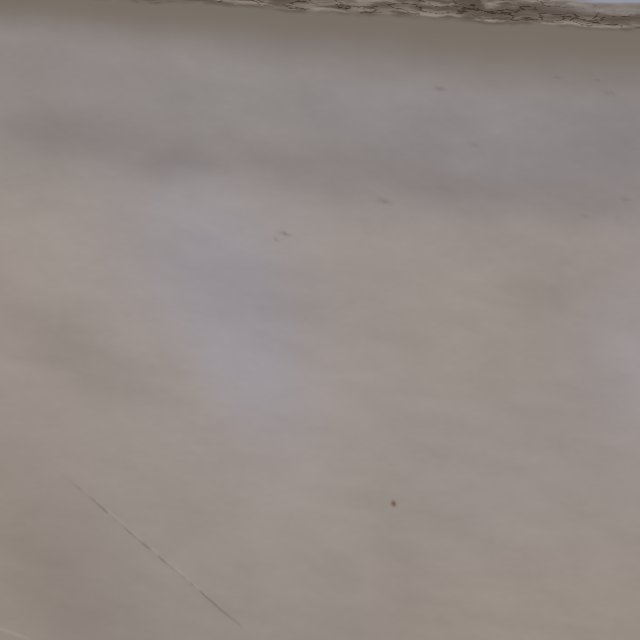
Give the GLSL for this texture, as a three.js fragment shader.

```glsl
varying vec2 vUv;

float hash(vec2 p) {
  return fract(sin(dot(p, vec2(127.1, 311.7))) * 43758.5453);
}

float noise(vec2 p) {
  vec2 i = floor(p), f = fract(p);
  f = f * f * (3.0 - 2.0 * f);
  return mix(mix(hash(i), hash(i + vec2(1.0, 0.0)), f.x),
             mix(hash(i + vec2(0.0, 1.0)), hash(i + 1.0), f.x), f.y);
}

float fbm(vec2 p) {
  float sum = 0.0, amp = 0.5;
  for (int i = 0; i < 5; i++) {
    sum += amp * noise(p);
    p = mat2(0.96, 0.28, -0.28, 0.96) * p * 2.03 + 7.3;
    amp *= 0.5;
  }
  return sum / 0.97;
}

// Soft elliptical patch, tilted by an angle
float patchMask(vec2 p, vec2 center, vec2 radius, float angle) {
  vec2 d = p - center;
  float c = cos(angle), s = sin(angle);
  d = vec2(c * d.x + s * d.y, c * d.y - s * d.x) / radius;
  return exp(-dot(d, d));
}

// Broad stains and faint trowel streaks running gently downhill
vec3 plaster(vec2 p) {
  vec2 q = vec2(p.x - 0.2 * p.y, p.y + 0.2 * p.x);
  vec2 warped = p + 0.07 * (vec2(fbm(p * 5.0), fbm(p * 5.0 + 31.0)) - 0.5);
  vec3 color = mix(vec3(0.585, 0.547, 0.52), vec3(0.608, 0.57, 0.547), smoothstep(0.0, 0.35, p.y));
  color = mix(color, vec3(0.565, 0.537, 0.525), smoothstep(0.62, 0.85, p.y));

  float haze = patchMask(warped, vec2(0.4, 0.46), vec2(0.085, 0.17), 0.3);
  haze += 0.7 * patchMask(warped, vec2(0.31, 0.6), vec2(0.13, 0.14), 0.5);
  haze += 0.7 * patchMask(warped, vec2(1.0, 0.46), vec2(0.1, 0.15), 0.0);
  color = mix(color, vec3(0.605, 0.582, 0.6), min(haze, 1.0) * 0.95);
  color = mix(color, vec3(0.542, 0.52, 0.53), 0.9 * patchMask(warped, vec2(0.98, 0.77), vec2(0.45, 0.13), -0.1));

  float shade = patchMask(warped, vec2(0.28, 0.745), vec2(0.07, 0.03), 0.1);
  shade += 0.8 * patchMask(warped, vec2(0.6, 0.72), vec2(0.5, 0.04), -0.12);
  shade += 0.7 * patchMask(warped, vec2(0.08, 0.8), vec2(0.14, 0.03), 0.0);
  shade += 0.9 * patchMask(warped, vec2(0.1, 0.46), vec2(0.2, 0.05), -0.4);
  shade += 0.6 * patchMask(warped, vec2(0.88, 0.545), vec2(0.06, 0.025), 0.0);
  shade += 0.9 * patchMask(warped, vec2(0.08, 0.12), vec2(0.24, 0.1), -0.7);
  color -= 0.036 * shade;

  color += 0.05 * (fbm(q * vec2(5.0, 8.0)) - 0.5);
  color += 0.024 * (fbm(q * vec2(16.0, 42.0) + 17.0) - 0.5);
  color += 0.012 * (noise(p * 4.0 + 50.0) - 0.5) * vec3(-0.5, 0.0, 1.0);
  return color + 0.012 * (fbm(p * vec2(90.0, 150.0)) - 0.5);
}

// Faint diagonal hairline crack, broken into short lengths
float crack(vec2 p) {
  float y = 0.258 - 0.85 * (p.x - 0.098) + 0.004 * (fbm(p.xx * 40.0) - 0.5);
  float d = (p.y - y) * 0.76;
  float along = smoothstep(0.08, 0.18, p.x) * (1.0 - smoothstep(0.32, 0.42, p.x));
  float broken = smoothstep(0.15, 0.8, noise(p.xx * 75.0 + 9.0));
  float dark = 0.065 * broken * exp(-pow(d / 0.0018, 2.0));
  float lit = 0.02 * (1.0 - broken) * exp(-pow((d - 0.003) / 0.002, 2.0));
  return along * (lit - dark) - 0.008 * along * smoothstep(-0.012, 0.0, d) * (1.0 - smoothstep(0.0, 0.003, d));
}

// Small faint pits, mostly in the upper right
float pits(vec2 p) {
  float mask = 0.0;
  for (int i = 0; i < 10; i++) {
    float k = float(i);
    vec2 center = vec2(0.99 - 0.6 * pow(hash(vec2(k, 2.0)), 1.5), 0.62 + 0.27 * hash(vec2(k, 5.0)));
    float size = 0.0022 + 0.003 * hash(vec2(k, 8.0));
    vec2 ragged = p + 0.004 * (noise(p * 200.0) - 0.5);
    mask += (0.2 + 0.6 * hash(vec2(k, 11.0))) * patchMask(ragged, center, vec2(2.2, 0.8) * size, -0.25);
  }
  return min(mask, 1.0);
}

// Worn stone ledge with ragged dark seams, sloping down to the right
vec3 addLedge(vec3 color, vec2 p) {
  float edge = 1.0 - 0.062 * (p.x - 0.25) + 0.009 * (fbm(p.xx * 18.0) - 0.5);
  float h = p.y - edge;
  float reach = mix(0.07, 0.14, p.x) * (0.75 + 0.5 * fbm(p * vec2(4.0, 9.0)));
  float under = 1.0 - smoothstep(0.0, 1.0, (-h - 0.01) / reach);
  color = mix(color, vec3(0.462, 0.427, 0.388), 0.92 * under);

  float grain = fbm(vec2(p.x * 30.0, h * 150.0));
  vec3 stone = mix(vec3(0.36, 0.32, 0.29), vec3(0.58, 0.54, 0.51), smoothstep(0.25, 0.75, grain));
  float recess = smoothstep(0.005, 0.011, h + 0.014 * (grain - 0.5));
  recess *= 1.0 - smoothstep(0.016, 0.03, h + 0.02 * (grain - 0.5));
  float dirt = mix(0.35, 0.85, smoothstep(0.3, 0.65, fbm(p.xx * 9.0 + 4.0)));
  stone = mix(stone, vec3(0.36, 0.315, 0.285), recess * dirt);
  float seam = abs(fbm(vec2(p.x * 22.0, h * 90.0) + 40.0) - 0.5);
  stone -= 0.12 * (1.0 - smoothstep(0.0, 0.05, seam));
  stone = mix(stone, vec3(0.53, 0.5, 0.48), 0.7 * smoothstep(0.82, 0.92, p.x) * smoothstep(0.016, 0.026, h));
  float sky = smoothstep(0.993, 0.998, p.y) * smoothstep(0.88, 0.94, p.x);
  stone = mix(stone, vec3(0.58, 0.59, 0.65), sky);
  color -= 0.08 * noise(p.xx * 45.0) * exp(-pow((h + 0.002) / 0.003, 2.0));
  return mix(color, stone, smoothstep(-0.0025, 0.0025, h));
}

void main() {
  vec3 color = plaster(vUv) + crack(vUv);
  color = mix(color, vec3(0.43, 0.4, 0.4), 0.6 * pits(vUv));
  color = mix(color, vec3(0.42, 0.29, 0.23), 0.8 * patchMask(vUv, vec2(0.615, 0.213), vec2(0.0036, 0.0045), 0.4));
  // Pale chipped strip in the lower left corner
  float strip = vUv.y - 0.018 + 0.36 * vUv.x;
  color += 0.03 * exp(-pow(strip / 0.003, 2.0)) * (1.0 - smoothstep(0.03, 0.06, vUv.x));
  gl_FragColor = vec4(addLedge(color, vUv), 1.0);
}
```
